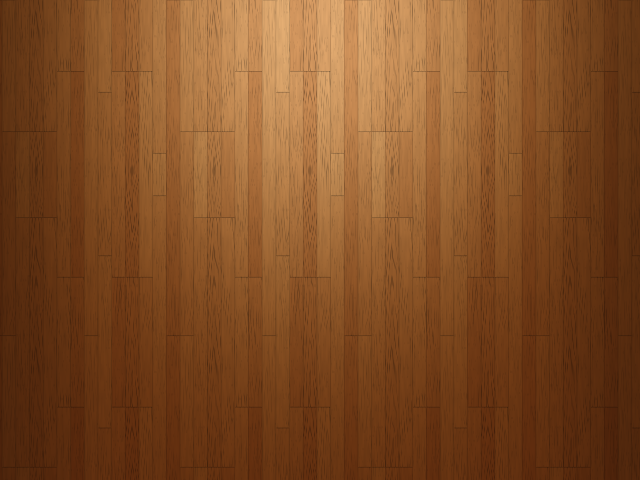
Write a WebGL 1 fragment shader that draws this texture.

```glsl
precision highp float;
uniform vec2 u_resolution;

#define TILES vec2(3.597, 1.43)
#define TILE_SHIFT 0.012
#define STRIPS 13.0
#define STRIP_WIDTH 0.0407
#define KNOT_Y 0.509
#define SEAM_WIDTH 0.0016
#define RINGS 5.5
#define LIGHT_FALLOFF 3.1
#define SHADE_COLOR vec3(0.355, 0.17, 0.056)
#define GLOW_COLOR vec3(0.865, 0.66, 0.445)

float hash(vec2 p) {
  vec3 q = fract(p.xyx * vec3(0.1031, 0.1030, 0.0973));
  q += dot(q, q.yzx + 33.33);
  return fract((q.x + q.y) * q.z);
}

float noise(vec2 p) {
  vec2 i = floor(p), f = fract(p);
  f = f * f * (3.0 - 2.0 * f);
  return mix(mix(hash(i), hash(i + vec2(1.0, 0.0)), f.x),
             mix(hash(i + vec2(0.0, 1.0)), hash(i + 1.0), f.x), f.y);
}

// Value belonging to one of the 13 strips
float pick(vec4 a, vec4 b, vec4 c, float last, float i) {
  vec4 k = vec4(0.0, 1.0, 2.0, 3.0);
  return dot(a, vec4(equal(k, vec4(i))))
       + dot(b, vec4(equal(k + 4.0, vec4(i))))
       + dot(c, vec4(equal(k + 8.0, vec4(i))))
       + last * step(11.5, i);
}

// Thin dark growth lines: nested pointed arches along the board
float growthRings(vec2 q, vec2 seed, float stretch) {
  float warp = noise(vec2(q.x * 2.5, q.y * 14.0) + seed) - 0.5;
  float ripple = noise(vec2(q.x * 6.0, q.y * 50.0) + seed) - 0.5;
  float r = length(vec2(q.x + 0.14 * warp, 0.06)) + length(vec2(q.y / stretch, 0.06));
  float wave = abs(2.0 * fract(r * RINGS + 0.5 * warp + 0.25 * ripple) - 1.0);
  return smoothstep(0.55, 1.0, wave);
}

void main() {
  vec2 uv = gl_FragCoord.xy / u_resolution;
  vec2 fromTop = vec2(uv.x, 1.0 - uv.y);
  vec2 cell = fract(fromTop * TILES - vec2(TILE_SHIFT, 0.0));
  float pixel = TILES.y / u_resolution.y;

  // Strip and its two end seams
  float strip = floor(cell.x * STRIPS);
  float across = fract(cell.x * STRIPS) - 0.5;
  float seamA = pick(vec4(0.392, 0.392, 0.392, 0.392),
                     vec4(0.213, 0.213, 0.0, 0.275),
                     vec4(0.213, 0.213, 0.213, 0.457), 0.0, strip);
  float seamB = pick(vec4(1.0, 0.648, 0.648, 0.648),
                     vec4(0.826, 0.826, 1.0, 0.762),
                     vec4(0.826, 0.826, 0.826, 0.583), 1.0, strip);
  float inner = step(seamA, cell.y) * step(cell.y, seamB);
  float span = seamB - seamA;
  float boardLength = mix(1.0 - span, span, inner);
  float along = mix(fract(cell.y - seamB), cell.y - seamA, inner);
  vec2 seed = vec2(strip * 17.0 + 3.0, inner * 41.0 + 7.0);

  // Board tone
  float innerTone = pick(vec4(0.5, 0.78, 0.46, 0.38), vec4(0.58, 0.18, 0.66, 0.6),
                         vec4(0.48, 0.22, 0.66, 0.76), 0.24, strip);
  float outerTone = pick(vec4(0.62, 0.55, 0.44, 0.55), vec4(0.6, 0.36, 0.62, 0.7),
                         vec4(0.27, 0.32, 0.5, 0.62), 0.28, strip);
  float tone = mix(outerTone, innerTone, inner);

  // Figure: knots in two strips, long arches elsewhere
  float knotStrip = step(abs(strip - 2.0), 0.1) + step(abs(strip - 9.0), 0.1);
  float knot = inner * knotStrip;
  float center = mix(boardLength * hash(seed), KNOT_Y - seamA, knot);
  float stretch = mix(0.5 + 0.4 * hash(seed + 5.0), 0.36, knot);
  vec2 q = vec2(across + (1.0 - knotStrip) * 0.6 * (hash(seed + 9.0) - 0.5), along - center);
  float patches = smoothstep(0.25, 0.8, noise(vec2(across * 2.0, along * 16.0) + seed));
  float strength = mix(0.08 + 0.12 * hash(seed + 2.0), 0.24, max(knot, 0.8 * knotStrip));
  float figure = growthRings(q, seed, stretch) * mix(patches, 1.0, 0.5 * knotStrip);
  float eye = knot * (1.0 - smoothstep(0.06, 0.17, length(vec2(q.x, q.y / 0.14))));

  // Fine fibres and short flecks
  float fibre = noise(vec2(across * 9.0, along * 26.0) + seed * 3.0) - 0.5;
  float pores = noise(vec2(across * 14.0, along * 80.0) + seed * 5.0);
  float fleck = smoothstep(0.72, 0.95, pores);
  float grain = 1.0 + 0.075 * fibre - 0.06 * fleck;
  grain *= (1.0 - strength * figure) * (1.0 - 0.22 * eye);

  // Joints between boards
  float sideGap = (0.5 - abs(across)) * STRIP_WIDTH;
  float endGap = min(along, boardLength - along);
  float side = 1.0 - smoothstep(0.0, SEAM_WIDTH + 0.5 * pixel, sideGap);
  float end = 1.0 - smoothstep(0.0, SEAM_WIDTH + 0.5 * pixel, endGap);
  float joint = max(0.12 * side, 0.2 * end);

  // Lamp glow from the top and darkened sides
  vec2 d = vec2((uv.x - 0.5) * 1.5, fromTop.y * 0.88);
  float light = exp(-LIGHT_FALLOFF * dot(d, d));
  vec3 color = mix(SHADE_COLOR, GLOW_COLOR, pow(vec3(light), vec3(1.0, 1.1, 1.35)));
  float rim = smoothstep(0.3, 0.52, abs(uv.x - 0.5));
  color *= 1.0 - 0.16 * rim;

  // Darker boards are redder
  color *= mix(vec3(0.92, 0.82, 0.73), vec3(1.07, 1.12, 1.15), tone);
  color *= grain * (1.0 - joint);
  gl_FragColor = vec4(clamp(color, 0.0, 1.0), 1.0);
}
```
